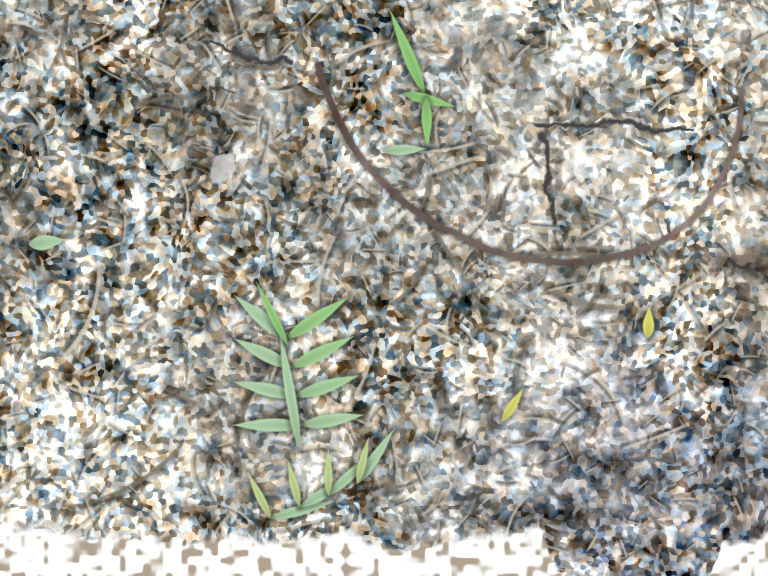
This texture is drawn by a WebGL 2 fragment shader. Its source:

```glsl
#version 300 es
precision highp float;
uniform vec2 u_resolution;
out vec4 fragColor;
#define SOIL_LEVEL 0.725
#define GRAIN_SCALE 105.0
#define GRAIN_CONTRAST 0.62
#define PATCH_CONTRAST 0.75
#define GRAIN_TINT 0.17
#define ROOT_WIDTH 0.0062
#define CHALK_HEIGHT 0.074
const vec3 LEAF = vec3(0.66, 0.79, 0.64), FRESH = vec3(0.56, 0.77, 0.47), YELLOW = vec3(0.83, 0.82, 0.42);
vec2 p;
vec3 c;
float px;

vec3 hash3(vec2 v) {
  vec3 q = fract(v.xyx * vec3(0.1031, 0.103, 0.0973));
  q += dot(q, q.yxz + 33.33);
  return fract((q.xxy + q.yzz) * q.zyx);
}
float noise(vec2 v) {
  vec2 i = floor(v), f = smoothstep(0.0, 1.0, v - i);
  return mix(mix(hash3(i).x, hash3(i + vec2(1, 0)).x, f.x),
    mix(hash3(i + vec2(0, 1)).x, hash3(i + 1.0).x, f.x), f.y);
}
float fbm(vec2 v) {
  float sum = -0.57;
  for (float amp = 0.5; amp > 0.04; amp *= 0.55) {
    sum += amp * noise(v);
    v = mat2(1.6, 1.2, -1.2, 1.6) * v + 7.3;
  }
  return sum;
}
// Soft cells with their own brightness and tint
vec3 grains(vec2 v) {
  vec4 sum = vec4(0);
  for (int k = 0; k < 9; k++) {
    vec2 id = floor(v) + vec2(k % 3 - 1, k / 3 - 1);
    vec3 h = hash3(id), t = hash3(id + 71.0);
    vec2 d = id + 0.1 + 0.8 * h.xy - v;
    vec3 tint = vec3(t.x - 0.5, 0.1 * t.y - 0.05, 0.45 - t.x) * GRAIN_TINT;
    sum += exp(-11.0 * dot(d, d)) * vec4((h.z - 0.5) * GRAIN_CONTRAST + tint, 1);
  }
  return sum.rgb / sum.w;
}
// Scattered bent fibres with thin shadows
void straws(float scale, float width) {
  vec2 q = p * scale + scale;
  for (int n = 0; n < 9; n++) {
    vec2 id = floor(q) + vec2(n % 3 - 1, n / 3 - 1);
    vec3 h = hash3(id + scale * 3.7), k = hash3(id + scale * 9.1);
    float a = 6.283 * h.z, len = 0.2 + 0.55 * k.y, w = width * (0.5 + k.y);
    vec2 d = mat2(cos(a), -sin(a), sin(a), cos(a)) * (q - id - h.xy);
    float e = (d.y + (k.z - 0.5) * d.x * d.x) / scale;
    float taper = step(k.x, 0.5) * (1.0 - smoothstep(0.5 * len, len, abs(d.x)));
    c *= 1.0 - 0.32 * taper * (1.0 - smoothstep(0.0, 2.0 * w + px, abs(e + 1.7 * w)));
    vec3 tone = vec3(0.76, 0.73, 0.67) + 0.1 * h.x - 0.35 * step(k.z, 0.35);
    c = mix(c, tone, 0.75 * taper * (1.0 - smoothstep(w - px, w + px, abs(e))));
  }
}
// Distance to a segment and position along it
vec2 segment(vec2 v, vec2 a, vec2 d) {
  float t = clamp(dot(v - a, d) / dot(d, d), 0.0, 1.0);
  return vec2(length(v - a - d * t), t);
}
void leaf(float x, float y, float dx, float dy, float w, vec3 tint) {
  vec2 s = segment(p, vec2(x, y), vec2(dx, dy));
  float e = s.x - w * sin(3.14 * pow(s.y, 0.75));
  c *= 0.72 + 0.28 * smoothstep(0.0, 0.012, e);
  c = mix(tint * (0.9 + 0.16 * s.y + 0.1 * smoothstep(0.0, w, s.x)), c, smoothstep(-px, px, e));
}
void crack(vec2 q, vec2 a, vec2 d) {
  vec2 s = segment(q, a, d);
  float w = 0.0035 * (0.3 + noise(p * 60.0)) * (1.0 - 0.6 * s.y);
  c = mix(vec3(0.27), c, smoothstep(0.3 * w, w + 2.0 * px, s.x));
}
float blob(vec2 v, float x, float y, float w, float h) {
  v = (v - vec2(x, y)) / vec2(w, h);
  return exp(-dot(v, v));
}
void main() {
  px = 1.3 / u_resolution.y;
  p = gl_FragCoord.xy / u_resolution.y;
  vec2 warp = vec2(fbm(p * 14.0), fbm(p * 14.0 + 40.0)), q = p + 0.05 * warp;
  // Soil: broad light, patches and grains
  float right = smoothstep(0.6, 1.1, p.x), low = 1.0 - smoothstep(0.2, 0.55, p.y);
  float light = SOIL_LEVEL + mix(0.08 * low, 0.05 - 0.14 * low, right)
    - 0.06 * blob(p, 0.66, 0.5, 0.2, 0.2) - 0.09 * blob(p, 0.1, 0.9, 0.3, 0.3);
  float patches = fbm(p * 11.0) + 0.7 * fbm(p * 38.0 + 9.0);
  c = light + PATCH_CONTRAST * patches + vec3(0.012, 0.005, -0.02) * (1.0 - 2.0 * low * right);
  c += mix(0.7, 1.1, smoothstep(0.35, 0.65, noise(p * 5.0)))
    * (grains(p * GRAIN_SCALE + warp * 4.0) + 0.5 * grains(p * GRAIN_SCALE * 0.45));
  // Hollows, litter and cracks
  float pit = blob(q, 1.29, 0.54, 0.08, 0.035) + 0.6 * blob(q, 0.84, 0.91, 0.055, 0.035)
    + 0.7 * blob(p, 1.12, 0.44, 0.025, 0.025) + 0.6 * blob(q, 0.43, 0.8, 0.022, 0.04)
    + 0.5 * blob(q, 0.13, 0.95, 0.04, 0.04) + 0.5 * smoothstep(0.72, 0.9, noise(p * 34.0));
  c *= 1.0 - vec3(0.56, 0.59, 0.61) * min(pit, 1.0);
  for (float s = 6.0; s < 30.0; s *= 2.0) straws(s, 0.0012 + 0.009 / s);
  crack(q, vec2(0.93, 0.785), vec2(0.26, -0.01));
  crack(q, vec2(0.94, 0.77), vec2(0.015, -0.16));
  crack(q, vec2(0.5, 0.88), vec2(-0.15, 0.05));
  // Pebble and chalky lower strip
  c = mix(c, vec3(0.87) + 0.3 * patches, 0.85 * smoothstep(0.35, 0.55, blob(q, 0.38, 0.705, 0.032, 0.026)));
  float gap = smoothstep(0.93, 1.0, p.x) * (1.0 - smoothstep(1.22, 1.26, p.x));
  float edge = CHALK_HEIGHT + 0.09 * warp.x - 0.12 * gap;
  vec3 crumbs = 1.0 - vec3(0.3, 0.36, 0.43) * smoothstep(0.58, 0.85, noise(p * 75.0));
  c = mix(crumbs, c, smoothstep(-0.008, 0.01, p.y - edge));
  // Arched root along a cubic curve
  vec2 start = vec2(0.552, 0.887), last = start, root = vec2(9, 0);
  for (float t = 0.04; t < 1.01; t += 0.04) {
    float s = 1.0 - t;
    vec2 next = s * s * s * start + t * t * t * vec2(1.288, 0.844)
      + 3.0 * s * t * (s * vec2(0.642, 0.479) + t * vec2(1.285, 0.401));
    float d = segment(p + 0.008 * warp, last, next - last).x;
    if (d < root.x) root = vec2(d, t);
    last = next;
  }
  float w = ROOT_WIDTH * (1.0 - 0.25 * root.y);
  c *= 0.75 + 0.25 * smoothstep(w, 2.4 * w, root.x);
  vec3 bark = vec3(0.37, 0.31, 0.29) + 0.16 * root.y + 0.25 * patches;
  c = mix(bark, c, smoothstep(w - px, w + px, root.x));
  // Seedlings: paired blades, basal tuft, stems
  for (float k = 0.0; k < 4.0; k++) {
    float x = 0.497 + 0.009 * k, y = 0.412 - 0.05 * k, u = 0.47 + 0.05 * k, v = 0.1 + 0.02 * k;
    leaf(x, y, 0.108, 0.072 - 0.018 * k, 0.0115, mix(FRESH, LEAF, 0.3 + 0.2 * k));
    leaf(x, y, -0.09 - 0.01 * k, 0.075 - 0.025 * k, 0.0115, LEAF);
    leaf(u, v, 0.11 - 0.015 * k, 0.03 + 0.022 * k, 0.009, LEAF);
    leaf(u, v, 0.02 * k - 0.04, 0.08, 0.007, mix(YELLOW, LEAF, 0.6));
  }
  leaf(0.52, 0.22, -0.035, 0.21, 0.009, LEAF);
  leaf(0.5, 0.4, -0.055, 0.11, 0.007, FRESH);
  leaf(0.738, 0.835, -0.062, 0.15, 0.01, FRESH);
  leaf(0.7, 0.838, 0.09, -0.023, 0.009, FRESH);
  leaf(0.74, 0.83, 0.002, -0.085, 0.009, FRESH);
  leaf(0.665, 0.738, 0.075, 0.004, 0.009, LEAF);
  // Fallen leaves
  leaf(0.05, 0.575, 0.062, 0.009, 0.013, LEAF);
  leaf(1.125, 0.413, 0.002, 0.053, 0.01, YELLOW);
  leaf(0.872, 0.268, 0.036, 0.057, 0.008, YELLOW);
  fragColor = vec4(clamp(c, 0.0, 1.0), 1);
}
```
